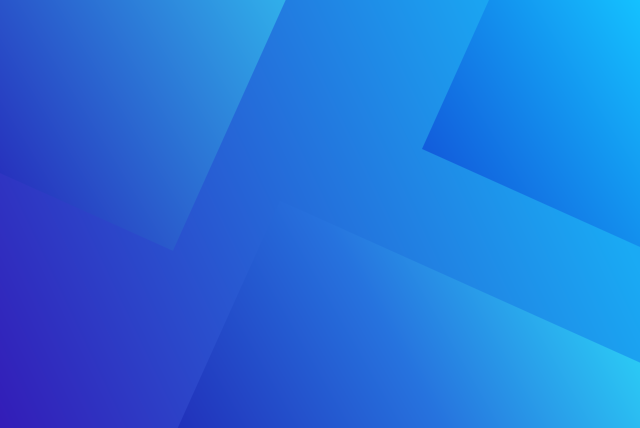
This background is drawn by a Shadertoy shader. Its source:

```glsl
// Coverage of a tilted quarter-plane; side picks the quadrant it fills
float panel(vec2 p, vec2 corner, vec2 side) {
    vec2 right = vec2(0.912, -0.410);
    vec2 up = vec2(0.410, 0.912);
    vec2 d = p - corner;
    vec2 inside = vec2(dot(d, right), dot(d, up)) * side;
    float pixel = 1.0 / iResolution.y;
    return smoothstep(-0.7 * pixel, 0.7 * pixel, min(inside.x, inside.y));
}

// Linear position between two distances along a direction
float ramp(vec2 p, vec2 direction, float start, float end) {
    return clamp((dot(p, direction) - start) / (end - start), 0.0, 1.0);
}

void mainImage(out vec4 fragColor, in vec2 fragCoord) {
    vec2 p = fragCoord / iResolution.y;

    // Violet to azure backdrop
    vec3 color = mix(vec3(0.20, 0.11, 0.72), vec3(0.10, 0.665, 0.955),
                     ramp(p, vec2(0.90, 0.43), 0.0, 1.5));

    // Upper left panel
    vec3 upperLeft = mix(vec3(0.15, 0.19, 0.74), vec3(0.19, 0.69, 0.92),
                         ramp(p, vec2(0.85, 0.52), 0.30, 1.09));
    color = mix(color, upperLeft, panel(p, vec2(0.404, 0.414), vec2(-1.0, 1.0)));

    // Upper right panel
    vec3 upperRight = mix(vec3(0.07, 0.36, 0.86), vec3(0.08, 0.76, 1.0),
                          ramp(p, vec2(0.85, 0.53), 1.184, 1.804));
    color = mix(color, upperRight, panel(p, vec2(0.986, 0.652), vec2(1.0, 1.0)));

    // Lower right panel, brightening faster past its middle
    vec2 slope = vec2(0.87, 0.50);
    vec3 lowerRight = mix(vec3(0.13, 0.19, 0.73), vec3(0.15, 0.45, 0.87),
                          ramp(p, slope, 0.36, 0.90));
    lowerRight = mix(lowerRight, vec3(0.17, 0.79, 0.96), ramp(p, slope, 0.90, 1.38));
    color = mix(color, lowerRight, panel(p, vec2(0.654, 0.531), vec2(1.0, -1.0)));

    fragColor = vec4(color, 1.0);
}
```
